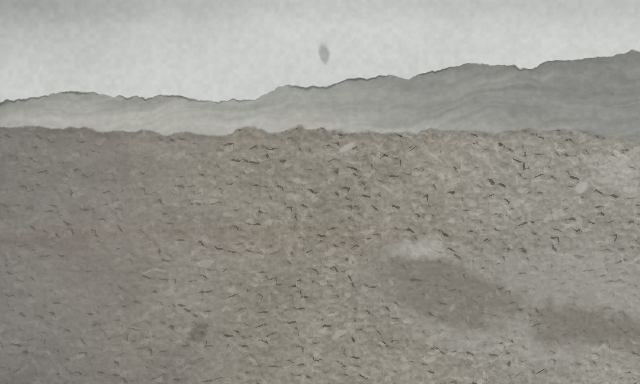
A WebGL 2 fragment shader for this texture:

```glsl
#version 300 es
precision highp float;
// A weathered wall foot: pale plaster over a smeared mortar band over rough ground.
// Ragged profiles split the layers; fractal noise stains them and an embossed
// cellular height field gives the ground its chipped stones.
uniform vec2 u_resolution;
out vec4 outColor;

const float ASPECT = 1.6623;
const float STONE_SCALE = 54.0;
const float STONE_RELIEF = 0.085;
const float CREVICE = 0.10;
const float GRAIN = 0.12;
const vec3 PLASTER = vec3(0.80, 0.81, 0.80);
const vec3 MORTAR_PALE = vec3(0.665, 0.665, 0.64);
const vec3 MORTAR_DARK = vec3(0.54, 0.54, 0.525);
const vec3 GROUND_LEFT = vec3(0.488, 0.473, 0.453);
const vec3 GROUND_MID = vec3(0.553, 0.533, 0.493);
const vec3 GROUND_RIGHT = vec3(0.583, 0.572, 0.537);
const vec3 CEMENT = vec3(0.595, 0.59, 0.565);
const vec3 DAMP = vec3(0.485, 0.468, 0.43);
const vec3 CHIP = vec3(0.71, 0.71, 0.68);
// Heights of the plaster lip, evenly spaced across.
const float LIP[17] = float[17](.733, .746, .765, .748, .750, .743, .741, .767, .776,
                                .796, .798, .820, .830, .826, .841, .854, .870);

vec2 hash2(vec2 p) {
  vec3 a = fract(p.xyx * vec3(.1031, .1030, .0973));
  a += dot(a, a.yzx + 33.33);
  return fract((a.xx + a.yz) * a.zy);
}

float noise(vec2 p) {
  vec2 i = floor(p), f = fract(p);
  f = f * f * (3.0 - 2.0 * f);
  return mix(mix(hash2(i).x, hash2(i + vec2(1, 0)).x, f.x),
             mix(hash2(i + vec2(0, 1)).x, hash2(i + vec2(1, 1)).x, f.x), f.y);
}

// Fractal noise centred on zero.
float fbm(vec2 p) {
  float sum = 0.0;
  for (float amp = 0.5; amp > 0.03; amp *= 0.5) {
    sum += amp * (noise(p) - 0.5);
    p = mat2(1.6, 1.2, -1.2, 1.6) * p + 7.3;
  }
  return sum;
}

// Nearest stone: distance to its centre, then its random value.
vec2 stones(vec2 p) {
  vec2 best = vec2(9.0, 0.0);
  for (int k = 0; k < 9; k++) {
    vec2 c = floor(p) + vec2(k % 3 - 1, k / 3 - 1);
    float d = length(c + hash2(c) - p);
    if (d < best.x) best = vec2(d, hash2(c + 41.0).y);
  }
  return best;
}

float stoneHeight(vec2 p) {
  vec2 s = stones(p);
  return s.y * (1.1 - s.x) + 1.1 * fbm(p * 0.8);
}

// Ragged ellipse, sheared downhill to the right by tilt.
float blob(vec2 p, vec2 centre, vec2 radius, float tilt) {
  vec2 d = p - centre;
  d.y += tilt * d.x;
  return smoothstep(1.45, 0.55, length(d / radius) + 1.1 * fbm(p * 9.0) + 0.9 * fbm(p * 40.0));
}

vec3 mortarColor(vec2 p, float depth, float rise) {
  vec2 flow = vec2(p.x * 3.0, (p.y - 0.12 * p.x) * 24.0 + 4.0 * fbm(p * 4.0));
  float dark = smoothstep(0.5, 1.5, p.x) * 0.85 + 0.9 * fbm(flow);
  dark += 0.5 * smoothstep(0.05, 0.0, depth) - 0.25 * smoothstep(0.05, 0.0, rise);
  vec3 c = mix(MORTAR_PALE, MORTAR_DARK, clamp(dark, -0.1, 1.2));
  c += 0.09 * fbm(flow * vec2(2.0, 3.5)) + 0.07 * fbm(p * 90.0);
  // Broken shadow tucked below the lip.
  float width = max(0.005 + 0.026 * fbm(p * vec2(15.0, 2.0)), 0.0005);
  return c - 0.15 * smoothstep(width, width * 0.2, depth) * smoothstep(1.8, 1.0, p.x);
}

vec3 groundColor(vec2 p, float drop) {
  vec3 c = mix(GROUND_LEFT, GROUND_MID, smoothstep(0.0, 0.7, p.x + 0.5 * fbm(p * 4.0)));
  c = mix(c, GROUND_RIGHT, smoothstep(0.85, 1.55, p.x));
  c += 0.06 * fbm(p * 6.0) + 0.06 * fbm(p * vec2(9.0, 22.0));
  // Brown course, shaded joint, then cemented, damp and chalky patches.
  float course = smoothstep(0.04, 0.0, abs(p.y - 0.385 + 0.06 * fbm(p * 5.0)));
  c -= vec3(0.004, 0.012, 0.017) * course * smoothstep(1.3, 0.8, p.x);
  c -= 0.04 * smoothstep(0.035, 0.0, drop) * (1.0 + 2.0 * fbm(p * 12.0));
  float cement = blob(p, vec2(1.41, 0.205), vec2(0.38, 0.13), 0.12);
  float damp = max(blob(p, vec2(1.20, 0.235), vec2(0.19, 0.075), 0.22),
                   blob(p, vec2(1.50, 0.16), vec2(0.20, 0.06), 0.2));
  float chalk = max(blob(p, vec2(1.1, 0.352), vec2(0.065, 0.02), 0.0),
                    0.8 * blob(p, vec2(1.61, 0.555), vec2(0.06, 0.05), 0.3));
  c = mix(mix(mix(c, CEMENT, 0.7 * cement), DAMP, 0.85 * damp), CHIP, 0.5 * chalk);
  c -= 0.08 * blob(p, vec2(0.515, 0.13), vec2(0.027, 0.022), -0.6);
  // Flat stones lit from above with sparse crevices, rougher to the right.
  vec2 s = p * STONE_SCALE * vec2(0.8, 1.15) + 0.9 * fbm(p * 30.0);
  float relief = stoneHeight(s - vec2(0.07, 0.15)) - stoneHeight(s + vec2(0.07, 0.15));
  float rough = mix(0.5, 1.2, smoothstep(0.1, 1.0, p.x)) * (1.0 - 0.5 * max(cement, damp));
  c -= rough * STONE_RELIEF * clamp(relief, -0.7, 0.7);
  c -= rough * (CREVICE * smoothstep(0.28, 0.6, relief) - GRAIN * fbm(p * 120.0));
  vec2 chip = stones(p * vec2(34.0, 52.0) + 2.5 * fbm(p * 30.0));
  float pale = step(0.87, chip.y) * smoothstep(0.45, 0.3, chip.x) * 0.3 * rough;
  float flake = blob(p, vec2(1.511, 0.513), vec2(0.015, 0.012), -0.4);
  flake = max(flake, blob(p, vec2(0.902, 0.617), vec2(0.018, 0.009), -0.5));
  return mix(c, CHIP, max(pale, 0.7 * flake));
}

void main() {
  vec2 uv = gl_FragCoord.xy / u_resolution, p = uv * vec2(ASPECT, 1.0);
  float aa = 1.0 / u_resolution.y, t = min(uv.x, 0.9999) * 16.0;
  float lip = mix(LIP[int(t)], LIP[int(t) + 1], smoothstep(0.0, 1.0, fract(t)));
  lip += 0.03 * fbm(p * vec2(16.0, 5.0)) + 0.012 * fbm(p * 48.0) - uv.y;
  float foot = 0.663 - 0.02 * smoothstep(0.88, 1.0, uv.x) + 0.05 * fbm(p * 14.0) - uv.y;
  float shade = 0.05 * fbm(p * 5.0) + 0.07 * fbm(p * 75.0) - 0.05 * smoothstep(0.91, 1.0, uv.y);
  shade -= smoothstep(0.5, 0.0, uv.x) * (0.02 + 0.1 * smoothstep(0.78, 1.0, uv.y));
  shade -= 0.15 * blob(p, vec2(0.842, 0.858), vec2(0.011, 0.02), 0.4);
  vec3 color = mix(mortarColor(p, lip, -foot), groundColor(p, foot), smoothstep(-0.004, 0.004, foot));
  outColor = vec4(mix(color, PLASTER + shade, smoothstep(aa, -aa, lip)), 1.0);
}
```
